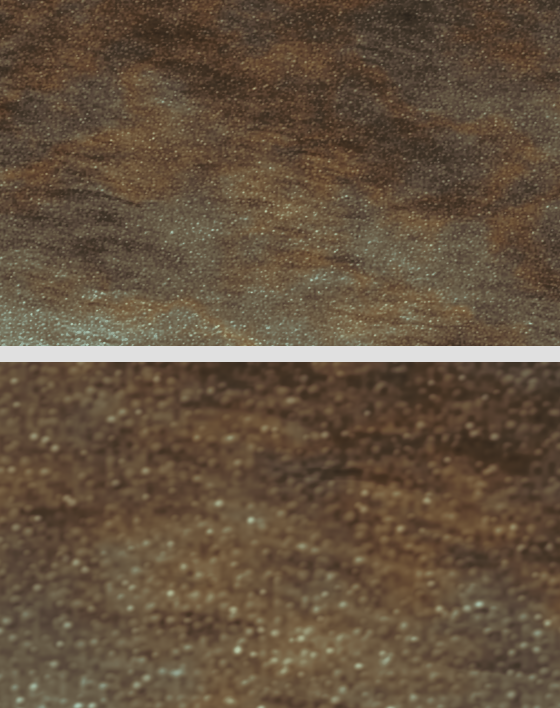
Top: the whole. Bottom: its middle third, enlarged.
This texture is drawn by a WebGL 2 fragment shader. Its source:

```glsl
#version 300 es
precision highp float;
// Weathered brown leathery surface: broad pale lobes with rusty borders,
// crossed by fine sloping fibres and covered in small side-lit beads.
// Layered noise makes a tone that is looked up in an earthy colour ramp.

uniform vec2 u_resolution;
out vec4 outColor;

float hash(vec2 p) {
    vec3 q = fract(vec3(p.xyx) * 0.1031);
    q += dot(q, q.yzx + 33.33);
    return fract((q.x + q.y) * q.z);
}

float noise(vec2 p) {
    vec2 cell = floor(p), f = fract(p);
    f = f * f * (3.0 - 2.0 * f);
    float low = mix(hash(cell), hash(cell + vec2(1, 0)), f.x);
    float high = mix(hash(cell + vec2(0, 1)), hash(cell + vec2(1, 1)), f.x);
    return mix(low, high, f.y);
}

float fbm(vec2 p) {
    float sum = 0.0, amp = 0.52;
    for (int i = 0; i < 5; i++) {
        sum += amp * noise(p);
        p = mat2(1.6, 1.2, -1.2, 1.6) * p + 7.3;
        amp *= 0.5;
    }
    return sum;
}

// Soft elliptical spot, 1 at its centre.
float spot(vec2 p, vec2 centre, vec2 size) {
    vec2 d = (p - centre) / size;
    return exp(-dot(d, d));
}

// Scattered round beads: x = side-lit relief, y = rare bright glint.
vec2 beads(vec2 p, vec2 light) {
    vec2 cell = floor(p), result = vec2(0.0);
    for (int j = -1; j <= 1; j++)
    for (int i = -1; i <= 1; i++) {
        vec2 id = cell + vec2(i, j);
        vec2 jitter = vec2(hash(id + 3.7), hash(id + 51.9));
        vec2 d = p - id - 0.1 - 0.8 * jitter;
        float radius = mix(0.45, 0.8, hash(id + 17.1));
        float dome = 1.0 - smoothstep(0.1, 1.0, length(d) / radius);
        float weight = hash(id + 83.3);
        result.x += dome * weight * (0.5 + 2.2 * dot(d, light));
        float glint = 1.0 - smoothstep(0.05, 0.5, length(d - 0.15 * light));
        result.y += glint * smoothstep(0.9, 1.0, weight);
    }
    return result;
}

// Earthy ramp from dark umber to pale grey green, tone in steps 0..5.
vec3 earthRamp(float tone) {
    vec3 c = mix(vec3(0.26, 0.21, 0.16), vec3(0.34, 0.27, 0.22), clamp(tone, 0.0, 1.0));
    c = mix(c, vec3(0.40, 0.34, 0.26), clamp(tone - 1.0, 0.0, 1.0));
    c = mix(c, vec3(0.45, 0.40, 0.31), clamp(tone - 2.0, 0.0, 1.0));
    c = mix(c, vec3(0.49, 0.48, 0.39), clamp(tone - 3.0, 0.0, 1.0));
    c = mix(c, vec3(0.57, 0.61, 0.53), clamp(tone - 4.0, 0.0, 1.5));
    return c * (1.0 + 0.15 * clamp(tone, -2.5, 0.0));
}

void main() {
    vec2 p = gl_FragCoord.xy / u_resolution.y;

    // Warped coordinates for the lobes, sloped ones for the fibres
    vec2 warp = vec2(fbm(p * 4.0), fbm(p * 4.0 + 31.0)) - 0.5;
    vec2 w = p + 0.22 * warp;
    vec2 fibre = vec2(p.x, p.y + 0.14 * p.x + 0.05 * warp.y);

    // Broad light and dark areas
    float pale = 2.0 * spot(w, vec2(0.22, 0.0), vec2(0.26, 0.12))
               + 0.9 * spot(w, vec2(1.08, 0.38), vec2(0.26, 0.12))
               + 0.8 * spot(w, vec2(0.72, 0.28), vec2(0.18, 0.12))
               + 0.7 * spot(w, vec2(0.92, 0.08), vec2(0.50, 0.10));
    float crease = exp(-pow((w.y - 1.09 + 0.45 * w.x) / 0.12, 2.0));
    float shade = 0.8 * crease * smoothstep(0.2, 0.6, p.x)
                + 1.0 * spot(w, vec2(1.55, 0.95), vec2(0.40, 0.15));
    float lobes = fbm(w * vec2(2.6, 4.2) + 12.0) - 0.5;
    float mottle = fbm(p * vec2(12.0, 20.0) + 5.0) - 0.5;

    // Fine fibres, stronger in some places
    float strands = noise(fibre * vec2(9.0, 75.0)) + noise(fibre * vec2(22.0, 135.0) + 9.0) - 1.0;
    float strandMask = smoothstep(0.35, 0.65, fbm(p * 3.5 + 44.0));
    float cracks = smoothstep(0.68, 0.9, noise(fibre * vec2(7.0, 62.0) + 21.0));

    // Bead relief and grit
    vec2 grain = beads(p * vec2(80.0, 92.0), normalize(vec2(-0.5, 0.8)));
    float grit = noise(p * 155.0) - 0.5;

    float tone = 2.15 + 1.5 * (0.5 - p.y) + pale - shade + 2.4 * lobes + 2.2 * mottle;
    tone += (0.5 + 0.7 * strandMask) * strands - 0.8 * cracks * strandMask;
    tone += (2.5 + 0.4 * pale) * (grain.x - 0.3) + 1.7 * grit;

    // Rust gathers along ragged lobe borders, cooler grey inside the lobes
    float ridge = fbm(w * vec2(2.3, 3.4) + 70.0) - 0.5 + 0.2 * mottle;
    float rust = (1.0 - smoothstep(0.0, 0.17, abs(ridge))) * (1.0 - smoothstep(0.5, 1.5, pale));
    rust *= 0.75 + 1.2 * mottle;
    vec3 tint = mix(vec3(0.98, 1.005, 1.02), vec3(1.06, 0.94, 0.82), clamp(rust, 0.0, 1.0));
    vec3 color = earthRamp(tone) * tint;
    color += vec3(0.10, 0.13, 0.12) * grain.y * (0.4 + 0.6 * clamp(tone / 4.0, 0.0, 1.0));

    outColor = vec4(clamp(color, 0.0, 1.0), 1.0);
}
```
